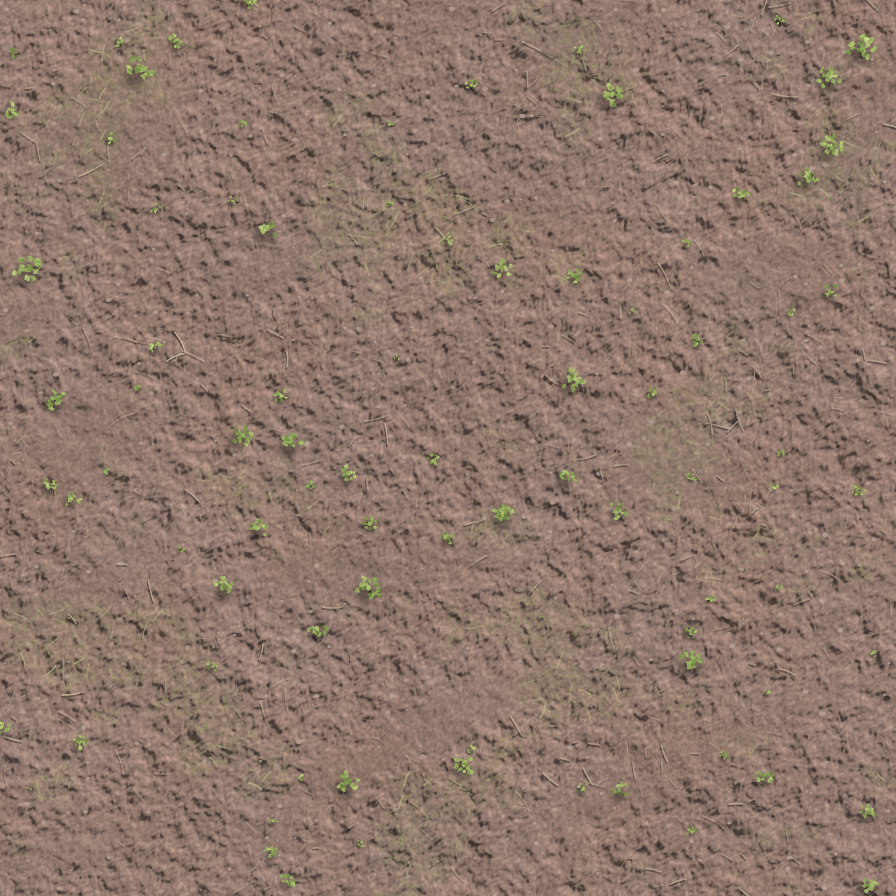
Write a Shadertoy shader that draws this texture.

```glsl
// Trampled brown soil with crumbly clods, dry straw, pebbles and small green seedlings.

vec2 hash2(vec2 p) {
    uvec2 q = uvec2(ivec2(floor(p)) + 4096);
    uint n = q.x * 1597334677u ^ q.y * 3812015801u;
    n = (n ^ (n >> 15)) * 2246822519u;
    n = (n ^ (n >> 13)) * 3266489917u;
    n ^= n >> 16;
    return vec2(n & 65535u, n >> 16) / 65535.0;
}

float cornerSlope(vec2 cell, vec2 offset) {
    float angle = 6.2832 * hash2(cell).x;
    return dot(vec2(cos(angle), sin(angle)), offset);
}

float gradientNoise(vec2 p) {
    vec2 i = floor(p), f = p - i;
    vec2 u = f * f * f * (f * (f * 6.0 - 15.0) + 10.0);
    vec2 e = vec2(1, 0);
    return mix(mix(cornerSlope(i, f), cornerSlope(i + e, f - e), u.x),
               mix(cornerSlope(i + e.yx, f - e.yx), cornerSlope(i + 1.0, f - 1.0), u.x), u.y);
}

// Clod height: four octaves, each rotated against the last
float soilHeight(vec2 p) {
    float sum = 0.0, amp = 1.0;
    p = mat2(0.8, 0.6, -0.6, 0.8) * p * 29.0;
    for (int i = 0; i < 4; i++) {
        sum += amp * gradientNoise(p);
        p = mat2(1.7, 1.1, -1.1, 1.7) * p + 17.3;
        amp *= 0.68;
    }
    return sum;
}

// Slightly bent thin fibres, one per cell; returns coverage and brightness
vec2 fibres(vec2 p, float cells, float chance, float halfWidth, float px) {
    vec2 result = vec2(0);
    vec2 base = floor(p * cells);
    for (int k = 0; k < 9; k++) {
        vec2 cell = base + vec2(k % 3 - 1, k / 3 - 1);
        vec2 a = hash2(cell + cells * 7.0), b = hash2(cell + cells * 13.0);
        if (b.x > chance) continue;
        float angle = 18.85 * a.x;
        vec2 d = p - (cell + hash2(cell + cells * 19.0)) / cells;
        vec2 q = mat2(cos(angle), -sin(angle), sin(angle), cos(angle)) * d;
        q.y += 0.6 * (a.y - 0.5) * cells * q.x * q.x;
        float halfLength = mix(0.1, 0.55, b.y * b.y) / cells;
        float dist = length(vec2(max(abs(q.x) - halfLength, 0.0), q.y)) - halfWidth;
        float cover = (1.0 - smoothstep(-0.5 * px, 0.5 * px, dist)) * mix(0.4, 1.0, a.y);
        if (cover > result.x) result = vec2(cover, b.y);
    }
    return result;
}

// Round pale stones; returns coverage
float pebbles(vec2 p, float px) {
    vec2 cell = floor(p * 56.0);
    vec2 r = hash2(cell + 311.0);
    vec2 d = p - (cell + 0.2 + 0.6 * hash2(cell + 503.0)) / 56.0;
    float radius = mix(0.001, 0.0034, r.y * r.y);
    float dist = length(d * vec2(1.0, 1.3)) - radius;
    return step(r.x, 0.22) * (1.0 - smoothstep(-0.6 * px, 0.6 * px, dist));
}

// Ragged leaf rosettes; returns coverage, leaf brightness and ground shadow
vec3 seedlings(vec2 p, float px) {
    vec3 result = vec3(0);
    vec2 base = floor(p * 13.0);
    float ragged = 0.0035 * gradientNoise(p * 240.0);
    for (int k = 0; k < 9; k++) {
        vec2 cell = base + vec2(k % 3 - 1, k / 3 - 1);
        vec2 r = hash2(cell + 71.0);
        vec2 d = p - (cell + hash2(cell + 137.0)) / 13.0;
        float size = mix(0.004, 0.015, r.y * r.y);
        if (r.x > 0.42 || length(d) > 3.0 * size) continue;
        vec2 shade = d + vec2(0.3, 0.6) * size;
        result.z = max(result.z, 1.0 - smoothstep(0.3, 1.3, length(shade) / size));
        for (int j = 0; j < 16; j++) {
            vec2 leaf = hash2(cell * 11.0 + float(j) + 900.0);
            float angle = 6.2832 * leaf.x;
            vec2 q = d - vec2(cos(angle), 0.8 * sin(angle)) * size * 1.15 * leaf.y;
            float dist = length(q) - size * 0.22 + ragged;
            float cover = 1.0 - smoothstep(-0.6 * px, 0.6 * px, dist);
            result.y = mix(result.y, fract(leaf.x * 7.0 + leaf.y), cover);
            result.x = max(result.x, cover);
        }
    }
    return result;
}

void mainImage(out vec4 fragColor, in vec2 fragCoord) {
    vec2 p = fragCoord / iResolution.y;
    float px = 1.0 / iResolution.y;

    // Relief lit from the upper right, flattened along slanting ruts
    vec2 warped = p + 0.007 * vec2(gradientNoise(p * 31.0), gradientNoise(p * 31.0 + 40.0));
    vec2 rutPos = mat2(0.9, -0.43, 0.43, 0.9) * p;
    float rut = smoothstep(0.05, 0.45, gradientNoise(rutPos * vec2(5.0, 13.0) + 9.0));
    vec2 toLight = vec2(0.0013, 0.0021);
    float slope = soilHeight(warped - toLight) - soilHeight(warped + toLight);
    slope *= mix(1.1, 0.6, rut);
    vec2 turned = mat2(0.83, 0.56, -0.56, 0.83) * p;
    float grain = gradientNoise(turned * 270.0) + 0.6 * gradientNoise(turned.yx * 150.0 + 5.0);
    float light = 1.0 + 0.36 * slope + 0.16 * grain + 0.05 * gradientNoise(p * 6.0);
    light -= 0.27 * smoothstep(0.17, 0.55, -slope);
    vec3 col = vec3(0.572, 0.472, 0.43) * light;
    col += vec3(0.012, 0.0, -0.01) * gradientNoise(p * 9.0 + 60.0);

    // Pebbles, chaff and straw with its cast shadow
    float litter = smoothstep(-0.3, 0.3, gradientNoise(p * 9.0 + 21.0) + 0.4 * gradientNoise(p * 25.0));
    col = mix(col, vec3(0.72, 0.64, 0.59), 0.8 * pebbles(p, px));
    vec2 straw = fibres(p, 38.0, 0.4, 0.0008, px);
    vec2 chaff = fibres(p, 85.0, 0.5, 0.0006, px);
    col *= 1.0 - 0.4 * litter * fibres(p + vec2(0.001, 0.0022), 38.0, 0.4, 0.0009, px).x;
    col = mix(col, mix(vec3(0.60, 0.53, 0.44), vec3(0.78, 0.70, 0.60), chaff.y), 0.65 * litter * chaff.x);
    col = mix(col, mix(vec3(0.66, 0.58, 0.49), vec3(0.82, 0.75, 0.65), straw.y), 0.85 * litter * straw.x);

    // Olive grass tufts
    float tuft = smoothstep(0.1, 0.42, gradientNoise(p * 6.0 + 33.0) + 0.7 * gradientNoise(p * 21.0));
    vec2 blade = fibres(p + 3.0, 62.0, 0.9, 0.0009, px);
    vec2 sprig = fibres(p + 5.0, 100.0, 0.8, 0.0008, px);
    col = mix(col, vec3(0.53, 0.49, 0.38) * light, 0.2 * tuft);
    col = mix(col, mix(vec3(0.44, 0.47, 0.28), vec3(0.60, 0.62, 0.40), sprig.y), 0.7 * tuft * sprig.x);
    col = mix(col, mix(vec3(0.52, 0.53, 0.35), vec3(0.74, 0.71, 0.54), blade.y), 0.8 * tuft * blade.x);

    // Bright seedlings
    vec3 plant = seedlings(p, px);
    col *= 1.0 - 0.3 * plant.z;
    vec3 leafColor = mix(vec3(0.45, 0.56, 0.27), vec3(0.72, 0.79, 0.47), plant.y);
    col = mix(col, leafColor * (1.0 + 0.25 * grain), 0.92 * plant.x);

    fragColor = vec4(clamp(col, 0.0, 1.0), 1.0);
}
```
